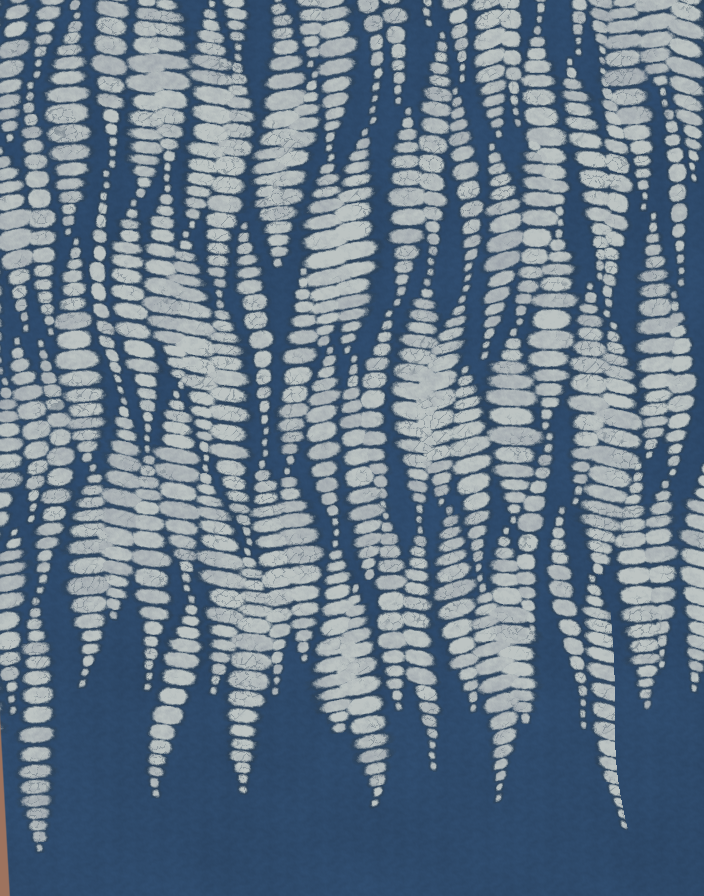
A Shadertoy shader for this texture:

```glsl
// Indigo cloth with resist-dyed chains of pale beads. Each column is cut into
// spindles that taper to dots at both ends; a warped row count stacks the beads.
// Cellular noise cracks the pale areas, layered sines mottle the dye.

const float PI = 3.14159265;

float hash(vec2 p) {
    vec3 q = fract(vec3(p.xyx) * 0.1031);
    q += dot(q, q.yzx + 33.33);
    return fract((q.x + q.y) * q.z);
}

// Distance to the border between the two nearest cells.
float cellBorder(vec2 p) {
    vec2 cell = floor(p);
    float nearest = 8.0, second = 8.0;
    for (int j = -1; j <= 1; j++)
    for (int i = -1; i <= 1; i++) {
        vec2 c = cell + vec2(i, j);
        float d = length(c + vec2(hash(c), hash(c + 57.3)) - p);
        second = min(second, max(nearest, d));
        nearest = min(nearest, d);
    }
    return second - nearest;
}

float mottle(vec2 p) {
    float sum = 0.0, amp = 0.5;
    for (int i = 0; i < 4; i++) {
        sum += amp * sin(p.x + 1.7 * sin(p.y)) * sin(p.y + 1.3 * sin(p.x * 0.8));
        p = mat2(1.5, 1.2, -1.2, 1.5) * p + 2.3;
        amp *= 0.6;
    }
    return sum;
}

// Signed distance to a rounded bead with the given half size.
float beadDistance(vec2 p, vec2 size) {
    vec2 q = pow(abs(p) / size, vec2(2.5));
    return (pow(q.x + q.y, 0.4) - 1.0) * min(size.x, size.y);
}

// Nearest bead: x is its distance, y its random tone.
vec2 beadChains(vec2 p) {
    float spacing = 0.035;
    float column = floor(p.x / spacing);
    vec2 best = vec2(1.0, 0.5);
    for (int i = -2; i <= 2; i++) {
        float id = column + float(i);
        float seed = hash(vec2(id, 3.7));
        float dx = p.x - (id + 0.5) * spacing - 0.004 * sin(p.y * 14.0 + seed * 40.0);

        // Neighbouring columns are staggered so wide parts meet thin ones.
        float spindleLength = mix(0.21, 0.29, hash(vec2(id, 9.1)));
        float tilt = 0.55 * (hash(vec2(id, 5.2)) - 0.5);
        float along = (p.y + tilt * dx) / spindleLength + 0.5 * id + 0.35 * seed;
        float spindle = floor(along), t = fract(along);
        vec2 key = vec2(id, spindle + 20.0);

        // The lower border is ragged: spindles centred too low are left out.
        float centreY = p.y + (0.5 - t) * spindleLength;
        if (centreY < 0.165 + 0.05 * hash(key + 2.4)) continue;

        // Bead rows, closer together near the tips.
        float count = floor(spindleLength / 0.0152);
        float row = count * (t + 0.3 * sin(2.0 * PI * t) / (2.0 * PI));
        float density = count * (1.0 + 0.3 * cos(2.0 * PI * t));
        float offset = fract(row) - 0.5;
        float beadT = clamp(t - offset / density, 0.0, 1.0);
        float pitch = spindleLength / density;
        vec2 beadKey = key * 7.0 + floor(row) * vec2(1.3, 2.9);
        float variation = hash(beadKey);

        // Spindle outline with a random skew, wider in the crowded middle band.
        float skew = mix(0.75, 1.4, hash(key + 11.6));
        float outline = pow(max(sin(PI * pow(beadT, skew)), 0.0), 0.8);
        float width = mix(0.008, 0.0235, sqrt(hash(key + 6.8)));
        width *= 1.0 + 0.15 * exp(-pow((p.y - 0.45) / 0.2, 2.0));
        float halfWidth = max(width * outline * mix(0.82, 1.12, variation), 0.0032);
        float halfHeight = min(pitch * mix(0.38, 0.49, hash(beadKey + 4.4)), halfWidth * 1.15);

        dx -= (hash(key + 8.2) - 0.5) * 0.014 + (beadT - 0.5) * 0.03 * (hash(key + 1.9) - 0.5);
        dx -= 0.003 * (hash(beadKey + 7.7) - 0.5);
        float d = beadDistance(vec2(dx, offset * pitch), vec2(halfWidth, halfHeight));
        if (d < best.x) best = vec2(d, variation);
    }
    return best;
}

void mainImage(out vec4 fragColor, in vec2 fragCoord) {
    vec2 uv = fragCoord / iResolution.y;
    float pixel = 1.0 / iResolution.y;

    // Broad sway shared by all chains, plus wobbly wax edges.
    vec2 p = uv;
    p.x += 0.012 * sin(uv.y * 9.0 + uv.x * 7.0) + 0.005 * sin(uv.y * 23.0 - uv.x * 11.0);
    vec2 bead = beadChains(p);
    float d = bead.x + 0.0009 * mottle(uv * 420.0);

    // Dyed ground, greyer close to the beads.
    float broad = mottle(uv * 13.0), fine = mottle(uv * 260.0);
    vec3 indigo = mix(vec3(0.18, 0.29, 0.42), vec3(0.18, 0.26, 0.34), 0.75 * smoothstep(0.004, 0.0005, d));
    indigo *= 1.0 + 0.05 * broad + 0.05 * fine;

    // Pale resist with stains and fine dye cracks.
    float stain = clamp(0.25 + 0.35 * broad + 0.35 * fine + 0.5 * (bead.y - 0.5), 0.0, 1.0);
    vec3 pale = mix(vec3(0.74, 0.77, 0.765), vec3(0.61, 0.64, 0.67), stain);
    float crack = smoothstep(0.14, 0.0, cellBorder(uv * 95.0 + 0.3 * fine));
    crack *= smoothstep(-0.1, 0.4, mottle(uv * 31.0 + 4.0));
    pale = mix(pale, vec3(0.44, 0.49, 0.53), 0.65 * crack);

    float soft = max(0.0014, pixel);
    vec3 color = mix(indigo, pale, smoothstep(soft, -soft, d));

    // Sliver of tan backing beside the lower left selvedge.
    float selvedge = 0.011 - 0.055 * uv.y;
    color = mix(color, vec3(0.62, 0.45, 0.37), smoothstep(pixel, -pixel, uv.x - selvedge));
    fragColor = vec4(color, 1.0);
}
```
